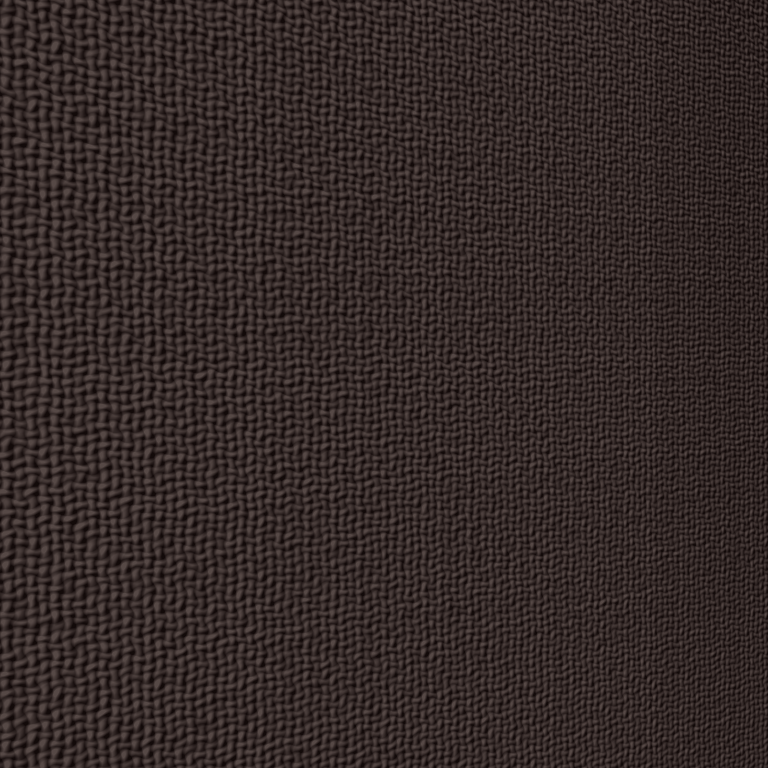
This texture is drawn by a Shadertoy shader. Its source:

```glsl
#define COLUMNS 60.0
#define ROWS 76.0
#define RECESSION 0.40
#define WOBBLE 0.13
#define LUMPS 0.50
#define BODY 0.50
#define RELIEF 0.72
#define SHADOW_COLOR vec3(0.110, 0.074, 0.071)
#define THREAD_COLOR vec3(0.306, 0.257, 0.247)

const float PI = 3.14159265;

float hash(vec2 p) {
    vec3 q = fract(vec3(p.xyx) * 0.1031);
    q += dot(q, q.yzx + 33.33);
    return fract((q.x + q.y) * q.z);
}

// Distance to the nearest scattered point
float cellular(vec2 p) {
    vec2 cell = floor(p);
    float nearest = 4.0;
    for (int j = -1; j <= 1; j++)
    for (int i = -1; i <= 1; i++) {
        vec2 id = cell + vec2(i, j);
        vec2 point = id + vec2(hash(id), hash(id + 57.0));
        vec2 d = point - p;
        nearest = min(nearest, dot(d, d));
    }
    return sqrt(nearest);
}

// Layered sines that bend the threads
vec2 threadWobble(vec2 p) {
    vec2 slow = sin(p.yx * vec2(0.31, 0.23) + 2.0 * sin(p * vec2(0.17, 0.13)));
    vec2 fast = sin(p.yx * vec2(1.37, 1.73) + 2.3 * slow + p * 0.61);
    return WOBBLE * (0.4 * slow + fast) * vec2(0.8, 1.3);
}

// Lumps stretched along the rising diagonal
float diagonalLump(vec2 p) {
    vec2 along = vec2(p.x + p.y, p.y - p.x) * 0.7071;
    return 0.45 - cellular(along * vec2(0.75, 1.15) + 300.0);
}

// Plain weave: warp and weft rise and dip in turn
float weaveHeight(vec2 p) {
    vec2 q = p + threadWobble(p);
    vec2 id = floor(q);
    vec2 profile = cos(PI * (q - id - 0.5));
    vec2 parity = 1.0 - 2.0 * mod(id, 2.0);
    vec2 lift = sin(PI * q.yx) * parity * vec2(1.0, -1.0);
    vec2 thickness = 0.85 + 0.3 * vec2(hash(vec2(id.x, 7.0)), hash(vec2(3.0, id.y)));
    vec2 thread = profile * thickness * (vec2(0.66, 0.58) + vec2(0.34, 0.38) * lift);
    return max(thread.x, thread.y) + LUMPS * diagonalLump(p);
}

// Cloth plane receding to the right
vec2 clothCoord(vec2 uv) {
    vec2 plane = vec2(uv.x, uv.y - 0.6) / (1.0 - RECESSION * uv.x);
    return plane * vec2(COLUMNS, ROWS) + 200.0;
}

float clothTone(vec2 uv) {
    vec2 p = clothCoord(uv);
    float height = weaveHeight(p);
    float slope = height - weaveHeight(p + vec2(-0.28, 0.32));
    return BODY * (height - 0.60) + RELIEF * slope;
}

void mainImage(out vec4 fragColor, in vec2 fragCoord) {
    vec2 uv = fragCoord / iResolution.xy;

    // Average four samples to smooth the fine threads
    float tone = 0.0;
    for (int k = 0; k < 4; k++) {
        vec2 offset = vec2(k % 2, k / 2) * 0.5 - 0.25;
        tone += 0.25 * clothTone((fragCoord + offset) / iResolution.xy);
    }

    // Light fades to the right and towards its upper corner
    float light = mix(0.53, 0.45, uv.x);
    light -= 0.13 * smoothstep(0.75, 1.0, uv.x) * (0.4 + 0.6 * uv.y);
    float contrast = mix(1.12, 0.85, uv.x);

    float shade = clamp(light + contrast * tone, -0.2, 1.15);
    fragColor = vec4(mix(SHADOW_COLOR, THREAD_COLOR, shade), 1.0);
}
```
